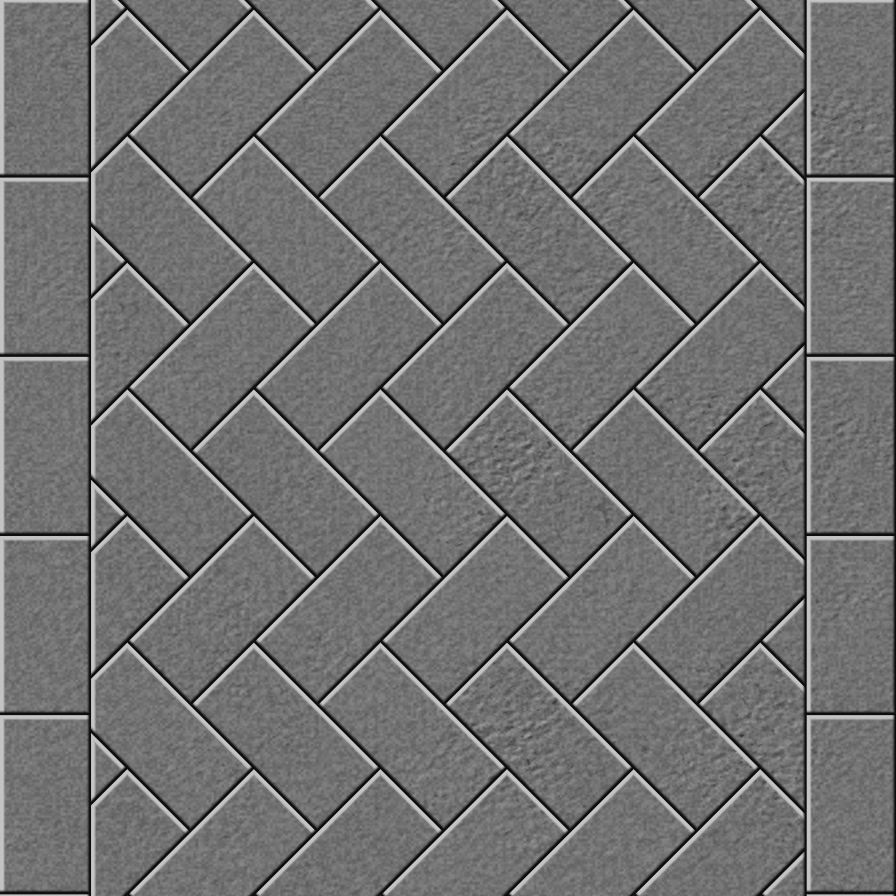
Reproduce this pattern procedurally as a three.js fragment shader.

```glsl
varying vec2 vUv;

// Layout, in canvas units
const float BORDER_LEFT = 0.1016;
const float BORDER_RIGHT = 0.8997;
const float KERB_ROWS = 5.0;
const float KERB_OFFSET = 0.0024;
const float BRICK_WIDTH = 0.0999;
const vec2 BRICK_CORNER = vec2(0.4246, 0.8488);

// Joints and bevels
const float SEAM = 0.0006;
const float LIT_WIDTH = 0.0052;
const float LIT_SOFT = 0.0018;
const float DARK_WIDTH = 0.0024;
const float SHADE_WIDTH = 0.0056;
const float SOFT = 0.0013;

// Greys and stone texture
const float STONE = 0.447;
const float HIGHLIGHT = 0.77;
const float JOINT = 0.05;
const float BRICK_VARIATION = 0.010;
const float GRAIN = 0.11;
const float CLOUDS = 0.016;
const float RELIEF = 0.24;
const float PIT_DEPTH = 0.10;

// Worn patches recur in columns and rows
const vec2 WORN_CENTRE = vec2(0.58, 0.80);
const vec2 WORN_SPACING = vec2(0.27, 0.31);

float hash(vec2 p) {
  return fract(sin(dot(p, vec2(127.1, 311.7))) * 43758.5453);
}

float noise(vec2 p) {
  vec2 i = floor(p);
  vec2 f = fract(p);
  f = f * f * (3.0 - 2.0 * f);
  return mix(mix(hash(i), hash(i + vec2(1.0, 0.0)), f.x),
             mix(hash(i + vec2(0.0, 1.0)), hash(i + vec2(1.0)), f.x), f.y);
}

// Each octave is turned to hide the noise lattice
float fbm(vec2 p) {
  float sum = 0.0;
  float amplitude = 0.5;
  for (int i = 0; i < 4; i++) {
    sum += amplitude * noise(p);
    p = mat2(1.6, 1.2, -1.2, 1.6) * p + 17.3;
    amplitude *= 0.5;
  }
  return sum;
}

// Amount of wear, strongest on the right
float wear(vec2 p, vec2 id) {
  vec2 wave = 0.5 + 0.5 * cos(6.28319 * (p - WORN_CENTRE) / WORN_SPACING);
  float spots = wave.x * wave.y * smoothstep(0.40, 0.56, p.x);
  float scatter = smoothstep(0.45, 0.70, fbm(p * 13.0 + id * 3.7));
  return 0.35 + 0.75 * spots + scatter * mix(0.25, 0.5, p.x);
}

// Grainy stone with rough, embossed patches
float stone(vec2 p, vec2 id) {
  float grey = STONE + BRICK_VARIATION * (hash(id) - 0.5);
  grey += CLOUDS * (fbm(p * 18.0 + id) - 0.47);
  grey += GRAIN * (noise(p * 350.0) - 0.5);
  float rough = wear(p, id);

  // Slanted coordinates stretch the relief along the brick faces
  vec2 q = vec2(p.x * 0.9 + p.y * 0.44, p.y * 0.9 - p.x * 0.44);
  q = q * vec2(125.0, 190.0) + id;
  vec2 slope = vec2(0.10, -0.38);
  grey -= RELIEF * rough * (fbm(q + slope) - fbm(q - slope));

  float pits = smoothstep(0.80, 0.96, noise(q * 1.15 + id * 9.1));
  return grey - PIT_DEPTH * pits * rough;
}

// Highlight on lit edges, then shading and joint on dark edges
float bevel(float grey, float lit, float dark) {
  float rim = 1.0 - smoothstep(LIT_WIDTH - LIT_SOFT, LIT_WIDTH + LIT_SOFT, lit);
  grey = mix(grey, HIGHLIGHT, rim);
  grey *= mix(0.60, 1.0, smoothstep(DARK_WIDTH, SHADE_WIDTH, dark));
  float gap = smoothstep(SEAM - SOFT * 0.5, SEAM + SOFT * 0.5, lit);
  gap *= smoothstep(DARK_WIDTH - SOFT, DARK_WIDTH + SOFT, dark);
  return mix(JOINT, grey, gap);
}

// Upright blocks along both sides
float kerb(vec2 p) {
  float row = (p.y - KERB_OFFSET) * KERB_ROWS;
  float side = step(0.5, p.x);
  float left = mix(p.x + SEAM, p.x - BORDER_RIGHT, side);
  float right = mix(BORDER_LEFT, 1.0 + SEAM, side) - p.x;
  float top = (1.0 - fract(row)) / KERB_ROWS;
  float bottom = fract(row) / KERB_ROWS;
  float grey = stone(p, vec2(40.0 + side, floor(row)));
  return bevel(grey, min(left, top), min(right, bottom));
}

// Diagonal herringbone of two-by-one bricks
float herringbone(vec2 p) {
  vec2 d = (p - BRICK_CORNER) * 0.70711 / BRICK_WIDTH;
  vec2 uv = vec2(d.x - d.y, d.x + d.y);
  vec2 cell = floor(uv);
  float phase = mod(cell.x - cell.y, 4.0);
  bool falling = phase > 0.5 && phase < 2.5;

  // Join neighbouring cells into one brick
  vec2 size = falling ? vec2(2.0, 1.0) : vec2(1.0, 2.0);
  vec2 shift = vec2(0.0);
  if (falling) shift.x = step(1.5, phase);
  else shift.y = step(2.5, phase);
  vec2 local = uv - cell + shift;
  vec2 id = cell - shift + (falling ? 0.0 : 60.0);

  float lit = min(local.x, size.y - local.y) * BRICK_WIDTH;
  float dark = min(size.x - local.x, local.y) * BRICK_WIDTH;
  lit = min(lit, p.x - BORDER_LEFT + SEAM);
  dark = min(dark, BORDER_RIGHT - p.x + SEAM);
  return bevel(stone(p, id), lit, dark);
}

void main() {
  bool paved = vUv.x > BORDER_LEFT && vUv.x < BORDER_RIGHT;
  float grey = paved ? herringbone(vUv) : kerb(vUv);
  gl_FragColor = vec4(vec3(grey), 1.0);
}
```
